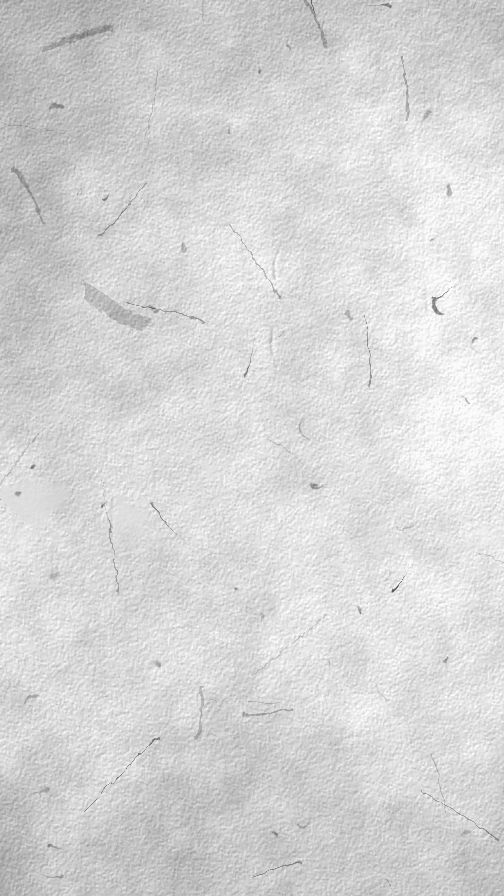
Write a WebGL 1 fragment shader that draws this texture.

```glsl
precision highp float;
// Pale handmade paper: soft cloudy shading and an embossed fine grain, both from
// smooth cellular noise, with scattered specks, fibres and chips, and a few
// upright creases. Lengths are in canvas widths.

uniform vec2 u_resolution;

const float PAPER_TONE = 0.867;
const float MOTTLE_CELLS = 9.0;
const float MOTTLE_CONTRAST = 0.17;
const float GRAIN_CELLS = 225.0;
const float GRAIN_CONTRAST = 0.115;
const float TOP_SHADE = 0.10;
const float LEFT_SHADE = 0.11;
const float BOTTOM_SHADE = 0.10;
const float RIGHT_GLOW = 0.055;
const float CREASE_DEPTH = 0.15;
const float SMOOTH_BAND_HEIGHT = 0.435;
const vec2 LIGHT_OFFSET = vec2(-0.55, 0.75);

// Fleck sizes: half length, half width
const vec2 SPECK_SIZE = vec2(0.0015, 0.0030);
const vec2 FIBRE_SIZE = vec2(0.021, 0.0016);
const vec2 CHIP_SIZE = vec2(0.016, 0.0055);

vec3 hash3(vec2 p) {
  vec3 q = vec3(dot(p, vec2(127.1, 311.7)), dot(p, vec2(269.5, 183.3)),
                dot(p, vec2(419.2, 371.9)));
  return fract(sin(q) * 43758.545);
}

// Smooth cellular noise: random tones blended around jittered points
float cellNoise(vec2 p) {
  vec2 base = floor(p);
  float total = 0.0;
  float weight = 0.0;
  for (int j = -1; j <= 1; j++) {
    for (int i = -1; i <= 1; i++) {
      vec2 id = base + vec2(float(i), float(j));
      vec3 r = hash3(id);
      vec2 d = p - id - r.xy;
      float w = exp(-6.0 * dot(d, d));
      total += w * r.z;
      weight += w;
    }
  }
  return total / max(weight, 0.0001);
}

float clouds(vec2 p) {
  float sum = 0.0;
  float amplitude = 0.42;
  for (int i = 0; i < 5; i++) {
    sum += amplitude * (cellNoise(p) - 0.5);
    p = mat2(1.6, 1.2, -1.2, 1.6) * p + 7.3;
    amplitude *= 0.74;
  }
  return sum;
}

// Scattered bent strokes, one at most per grid cell; returns their darkness
float flecks(vec2 p, float cells, vec2 size, float chance, float seed) {
  vec2 base = floor(p * cells);
  float soft = 1.0 / u_resolution.x;
  float ink = 0.0;
  for (int j = -1; j <= 1; j++) {
    for (int i = -1; i <= 1; i++) {
      vec2 id = base + vec2(float(i), float(j));
      vec3 place = hash3(id + seed);
      vec3 form = hash3(id + seed + 31.7);
      vec2 d = p - (id + 0.15 + 0.7 * place.xy) / cells;
      float angle = 6.283 * form.x;
      d = mat2(cos(angle), -sin(angle), sin(angle), cos(angle)) * d;
      float reach = size.x * (0.25 + 0.75 * form.y);
      d.y += (form.z - 0.5) * d.x * d.x / reach;
      float taper = size.y * (0.5 + 0.5 * form.z) * (1.0 - 0.3 * d.x / reach);
      float dist = length(vec2(max(abs(d.x) - reach, 0.0), d.y)) - taper;
      float depth = 0.2 + 0.8 * form.y * form.z;
      ink = max(ink, step(place.z, chance) * depth * (1.0 - smoothstep(-soft, soft, dist)));
    }
  }
  return ink;
}

// Broken upright folds: a dark line with a lit flank
float creases(vec2 p, float v) {
  float sum = 0.0;
  for (int i = 0; i < 3; i++) {
    float k = float(i);
    float x = 0.23 + 0.31 * k + 0.03 * (cellNoise(vec2(k * 9.0, p.y * 14.0)) - 0.5)
            + 0.01 * sin(p.y * 5.0 + k * 2.0);
    float d = (p.x - x) / 0.0032;
    float height = 0.45 + 0.21 * step(0.5, k);
    float span = exp(-pow((v - height) / 0.075, 2.0));
    float broken = smoothstep(0.35, 0.6, cellNoise(vec2(k * 5.0, p.y * 24.0)));
    float strength = 1.0 - 0.6 * abs(k - 1.0);
    sum += strength * span * broken * (0.6 * exp(-pow(d - 1.5, 2.0)) - exp(-d * d));
  }
  return sum;
}

// Broad light: dim top, left and bottom, with a bright sheet at the right
float shading(vec2 p, float v) {
  float wobble = 0.25 * clouds(p * 3.0 + 3.0);
  float top = smoothstep(0.76, 1.04, v + wobble);
  float left = exp(-pow(max(p.x + wobble, 0.0) / 0.22, 2.0)) * smoothstep(0.38, 0.72, v);
  float bottom = smoothstep(0.25, -0.03, v + wobble);
  float edge = 0.86 + 0.06 * sin(v * 9.0) + 0.2 * wobble;
  float fold = 0.4 * smoothstep(edge - 0.01, edge + 0.02, p.x);
  float glow = (smoothstep(0.45, 0.95, p.x) + fold) * exp(-pow((v - 0.58) / 0.25, 2.0));
  float corner = smoothstep(0.16, 0.0, p.x) * smoothstep(0.4, 0.0, v);
  return RIGHT_GLOW * glow - TOP_SHADE * top - LEFT_SHADE * left
       - BOTTOM_SHADE * (bottom + 0.5 * corner);
}

void main() {
  vec2 p = gl_FragCoord.xy / u_resolution.x;
  float v = gl_FragCoord.y / u_resolution.y;
  float mottle = clouds(p * MOTTLE_CELLS);

  // Grain lit from the upper left, worn flat in scattered patches of a band
  vec2 g = p * GRAIN_CELLS;
  float grain = cellNoise(g) - cellNoise(g + LIGHT_OFFSET);
  float band = exp(-pow((v - SMOOTH_BAND_HEIGHT) / 0.04, 2.0));
  float worn = band * smoothstep(0.0, 0.14, clouds(p * 8.0 + 21.0) + 0.07 - 0.1 * p.x);

  float tone = PAPER_TONE + shading(p, v);
  tone += MOTTLE_CONTRAST * mottle * (1.0 - 0.6 * worn);
  tone += GRAIN_CONTRAST * grain * (1.0 - 0.85 * worn);
  tone += CREASE_DEPTH * creases(p, v);

  // Plant matter, with ragged outlines
  vec2 ragged = p + 0.006 * (vec2(cellNoise(p * 90.0), cellNoise(p * 90.0 + 40.0)) - 0.5);
  tone -= 0.55 * flecks(ragged, 12.0, SPECK_SIZE, 0.20, 3.0);
  tone -= 0.20 * flecks(ragged, 6.0, FIBRE_SIZE, 0.45, 17.0);
  tone -= 0.60 * flecks(ragged, 4.0, CHIP_SIZE, 0.38, 59.0);

  gl_FragColor = vec4(vec3(clamp(tone, 0.2, 0.985)), 1.0);
}
```
